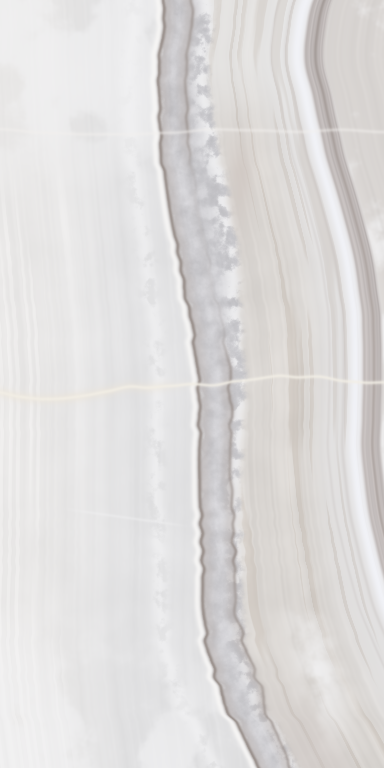
Give the GLSL for this texture, as a WebGL 1 fragment shader.

```glsl
precision highp float;
uniform vec2 u_resolution;

float hash(vec2 p) {
  p = fract(p * vec2(0.1031, 0.1137));
  p += dot(p, p.yx + 33.33);
  return fract((p.x + p.y) * p.x * 7.31);
}

float noise(vec2 p) {
  vec2 i = floor(p), f = fract(p);
  f = f * f * (3.0 - 2.0 * f);
  i += 100.0;
  return mix(mix(hash(i), hash(i + vec2(1.0, 0.0)), f.x),
             mix(hash(i + vec2(0.0, 1.0)), hash(i + 1.0), f.x), f.y);
}

float fbm(vec2 p) {
  float sum = 0.0, gain = 0.5;
  for (int i = 0; i < 5; i++) {
    sum += gain * noise(p);
    p = mat2(1.6, 1.2, -1.2, 1.6) * p + 3.7;
    gain *= 0.5;
  }
  return sum;
}

// Soft line of half width w around zero
float ridge(float d, float w) {
  return exp(-d * d / (w * w));
}

// Soft-edged interval from a to b
float span(float x, float a, float b, float soft) {
  return smoothstep(a - soft, a + soft, x) * (1.0 - smoothstep(b - soft, b + soft, x));
}

// Fine growth layers, stretched along the flow
float layers(float u, float t, float freq) {
  return 0.6 * noise(vec2(u * freq, t * 2.0)) + 0.4 * noise(vec2(u * freq * 2.7, t * 3.0 + 9.0)) - 0.5;
}

float centralEdge(float t) {
  float tail = max(t - 0.78, 0.0) / 0.22;
  return 0.41 + 0.015 * (1.0 - smoothstep(0.0, 0.12, t)) + 0.105 * smoothstep(0.12, 0.54, t)
       + 0.012 * smoothstep(0.5, 0.8, t) + 0.15 * tail * tail;
}

float rightEdge(float t) {
  float head = max(0.065 - t, 0.0) / 0.065;
  float tail = max(t - 0.55, 0.0) / 0.25;
  return 0.79 + 0.025 * head * head + 0.15 * smoothstep(0.04, 0.42, t) + 0.09 * tail * tail;
}

void main() {
  vec2 uv = gl_FragCoord.xy / u_resolution;
  float x = uv.x, t = 1.0 - uv.y;
  vec2 p = vec2(x, t * 2.0);
  float cloud = fbm(p * 9.0);
  float grain = fbm(p * 38.0 + 20.0);
  float wobble = noise(vec2(t * 24.0, 3.0)) - 0.5;
  float teeth = noise(vec2(t * 85.0, 7.0)) - 0.5;
  float a = centralEdge(t) + 0.006 * wobble + 0.009 * teeth * (0.5 + t);
  float b = rightEdge(t) + 0.007 * wobble;
  float d = x - a, e = x - b;
  float mid = d / (b - a);

  vec3 pearl = vec3(0.945, 0.945, 0.95);
  vec3 beige = vec3(0.865, 0.85, 0.835);
  vec3 slate = vec3(0.805, 0.803, 0.818);
  vec3 taupe = vec3(0.73, 0.70, 0.69);
  vec3 umber = vec3(0.58, 0.54, 0.52);

  // Pale layered field on the left
  float bow = x - 0.4 * a + 0.12 * (t - 0.5) * (t - 0.5);
  vec3 col = mix(vec3(0.915, 0.91, 0.907), vec3(0.885, 0.885, 0.89), smoothstep(0.05, 0.4, x));
  col += 0.035 * layers(bow, t, 55.0) + 0.03 * (cloud - 0.5);
  float leftLines = smoothstep(0.6, 0.85, noise(vec2(bow * 95.0, t * 2.0)));
  col += 0.022 * leftLines * (1.0 - smoothstep(0.12, 0.28, x)) * smoothstep(0.2, 0.3, t);
  float topCloud = (1.0 - smoothstep(0.12, 0.28, t)) * smoothstep(0.4, 0.6, cloud + 0.15 * ridge(x - 0.28, 0.15));
  float lowCloud = smoothstep(0.78, 1.0, t + 0.12 * (0.4 - x)) * smoothstep(0.42, 0.62, cloud);
  col = mix(col, pearl, 0.6 * max(topCloud, lowCloud));
  float column = ridge(d + mix(0.075, 0.11, smoothstep(0.2, 0.6, t)), 0.022);
  col = mix(col, pearl, 0.75 * column * smoothstep(0.35, 0.6, grain + 0.1));

  // Warm layered field between both veins
  vec3 warm = beige + 0.075 * layers(mid, t, 26.0) + 0.05 * (cloud - 0.5);
  warm = mix(warm, vec3(0.895, 0.893, 0.897), smoothstep(0.6, 0.85, mid) * 0.75);
  warm = mix(warm, vec3(0.91), 0.6 * (1.0 - smoothstep(0.08, 0.2, t)));
  warm -= vec3(0.04, 0.05, 0.06) * smoothstep(0.66, 0.8, noise(vec2(mid * 42.0, t * 4.0)));
  float stain = ridge(x - 0.625, 0.035) * ridge(t - 0.24, 0.07);
  warm = mix(warm, vec3(0.80, 0.765, 0.745), 0.65 * stain * (0.5 + cloud));
  float lowShade = smoothstep(0.84, 1.0, t) * span(d, 0.1, 0.24, 0.05);
  warm = mix(warm, taupe + 0.07, 0.55 * lowShade);
  float drift = ridge(x - 0.83 - 0.5 * (t - 0.87), 0.055) * ridge(t - 0.87, 0.075);
  warm = mix(warm, pearl, 0.85 * drift * smoothstep(0.3, 0.6, cloud));
  col = mix(col, warm, smoothstep(0.06, 0.1, d));

  // Crystalline central band
  float reach = mix(0.125, 0.155, span(t, 0.16, 0.38, 0.07)) - 0.025 * smoothstep(0.4, 0.7, t);
  float fringe = d + 0.035 * (grain - 0.5);
  vec3 crystal = slate + 0.14 * (grain - 0.5) + 0.05 * layers(d, t, 60.0);
  crystal = mix(crystal, taupe, 0.5 * ridge(d - 0.012, 0.018));
  crystal = mix(crystal, pearl, 0.5 * smoothstep(0.07, reach, d) * smoothstep(0.3, 0.6, grain));
  col = mix(col, crystal, span(fringe, 0.0, reach, 0.012) * step(0.0, d));
  float frost = ridge(d - reach + 0.012, 0.02) * smoothstep(0.4, 0.58, grain);
  col = mix(col, pearl, 0.7 * frost);

  // Second, broken vein inside the band
  float inner = 0.075 + 0.01 * smoothstep(0.3, 0.5, t) + 0.025 * ridge(t - 0.89, 0.06);
  float innerD = d - inner - 0.008 * (noise(vec2(t * 50.0, 14.0)) - 0.5);
  float innerFade = 1.0 - 0.8 * span(t, 0.2, 0.46, 0.04);
  col = mix(col, taupe, 0.45 * innerFade * ridge(innerD + 0.008, 0.016));
  col = mix(col, umber, 0.55 * innerFade * ridge(innerD, 0.005) * (0.5 + cloud));

  // Serrated central edge with its pale rim
  col = mix(col, vec3(0.97, 0.965, 0.96), 0.85 * ridge(d + 0.011, 0.008));
  col = mix(col, umber, 0.85 * ridge(d - 0.003, 0.0055));

  // Right vein, its bright rim and the ground beyond
  vec3 beyond = mix(vec3(0.85, 0.835, 0.825), pearl, smoothstep(0.4, 0.62, cloud) * 0.75);
  beyond += 0.05 * layers(e, t, 50.0);
  col = mix(col, beyond, smoothstep(0.04, 0.065, e));
  vec3 vein = vec3(0.765, 0.74, 0.735) + 0.16 * layers(e, t, 100.0);
  col = mix(col, vein, span(e, 0.0, 0.052, 0.006));
  col = mix(col, umber, 0.5 * ridge(e - 0.031, 0.005) + 0.3 * ridge(e - 0.006, 0.004));
  col = mix(col, vec3(0.95, 0.955, 0.975), 0.9 * ridge(e + 0.017, 0.016));
  col = mix(col, taupe, 0.25 * ridge(e + 0.047, 0.005) + 0.2 * ridge(e + 0.085, 0.004));

  // Cross fractures
  float crack = 0.495 + 0.018 * (1.0 - smoothstep(0.25, 0.58, x)) + 0.005 * sin(x * 14.0)
              + 0.005 * (noise(vec2(x * 18.0, 5.0)) - 0.5);
  float crackD = t - crack;
  float leftward = 1.0 - smoothstep(0.3, 0.55, x);
  col = mix(col, vec3(0.925, 0.895, 0.845), 0.65 * leftward * ridge(crackD, 0.007) * (0.4 + cloud));
  col = mix(col, vec3(0.95, 0.935, 0.90), 0.75 * ridge(crackD, 0.0024));
  float upper = t - 0.172 - 0.008 * (noise(vec2(x * 9.0, 2.0)) - 0.5);
  col = mix(col, vec3(0.95, 0.94, 0.93), 0.45 * ridge(upper, 0.0025));
  float lower = t - 0.665 - 0.07 * (x - 0.2);
  col = mix(col, pearl, 0.4 * ridge(lower, 0.002) * span(x, 0.2, 0.46, 0.05));

  gl_FragColor = vec4(clamp(col, 0.0, 1.0), 1.0);
}
```
